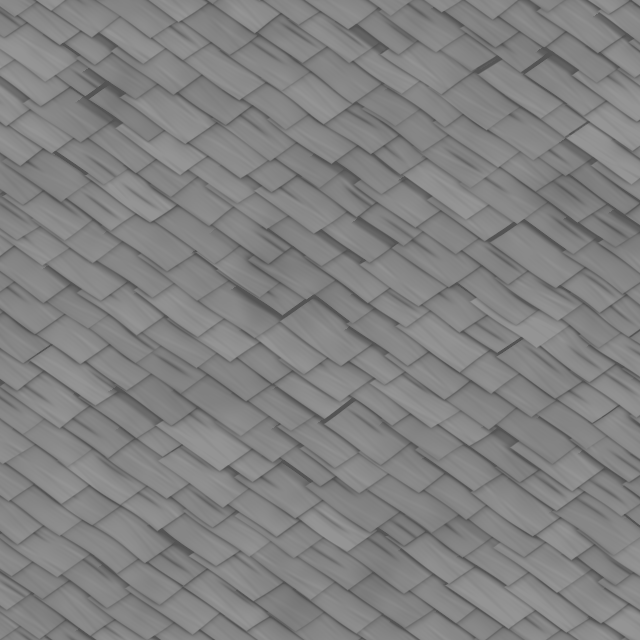
Reproduce this texture procedurally as a Shadertoy shader.

```glsl
// Grey slanted shingles, overlapping and painted with soft brush strokes.
#define ROW_AXIS vec2(12.0, 17.0)  // rows counted across and up
#define COL_AXIS vec2(7.0, -10.0)  // shingles counted across and down
#define BASE_TONE 0.543
#define TONE_SPREAD 0.060
#define STREAK_DEPTH 0.011
#define PATCH_DEPTH 0.024
#define LINE_WIDTH 0.0034
#define SOFT_WIDTH 0.010
#define LONG_SHADOW 0.33
#define SHORT_SHADOW 0.25
#define JITTER 0.34

vec3 hash3(vec2 cell) {
    vec3 q = fract(cell.xyx * vec3(0.1031, 0.1030, 0.0973) + 0.37);
    q += dot(q, q.yzx + 33.33);
    return fract((q.xxy + q.yzz) * q.zyx);
}

// Broad, cloudy variation from layered sines, about -1 to 1.
float clouds(vec2 p) {
    float sum = 0.0, weight = 0.5;
    for (int k = 0; k < 4; k++) {
        p = mat2(0.8, 0.6, -0.6, 0.8) * p * 1.7 + 2.3;
        sum += weight * sin(p.x + 1.3 * sin(p.y)) * cos(p.y * 0.9 + sin(p.x * 0.7));
        weight *= 0.7;
    }
    return sum;
}

// Straight brush hairs running along a shingle.
float streaks(vec2 q, float seed) {
    float sum = 0.0;
    for (int k = 1; k <= 5; k++) {
        float f = float(k);
        sum += sin(q.y * (4.0 + 8.3 * f) + seed * 61.0 * f + 0.5 * sin(q.x * 2.0 + f))
             * sin(q.x * (1.5 + 0.8 * f) + seed * 23.0 * f) / sqrt(f);
    }
    return sum;
}

void mainImage(out vec4 fragColor, in vec2 fragCoord) {
    vec2 p = fragCoord / iResolution.xy;
    float edge = max(0.0014, 0.8 / iResolution.y);

    // Slight hand-drawn wobble, then skewed shingle coordinates.
    vec2 w = p + 0.0016 * vec2(sin(p.y * 31.0 + 2.0 * sin(p.x * 17.0)),
                               sin(p.x * 27.0 + 2.0 * sin(p.y * 19.0)));
    float u = dot(w, COL_AXIS), v = dot(w, ROW_AXIS);
    vec2 toCanvas = 1.0 / vec2(length(COL_AXIS), length(ROW_AXIS));
    float tone = BASE_TONE;

    // Lay the shingles from the lowest row upward, each over the last.
    for (int j = -1; j <= 1; j++) {
        float row = floor(v) + float(j);
        float shifted = u + 0.47 * row + 0.5 * hash3(vec2(row, 71.0)).x;
        for (int i = 1; i >= -1; i--) {
            vec2 cell = vec2(floor(shifted) + float(i), row);
            vec3 place = hash3(cell + 50.0);
            vec3 look = hash3(cell + 137.0);
            vec2 local = vec2(shifted, v) - cell - 0.5 - JITTER * (place.xy - 0.5) * vec2(1.5, 1.0);
            vec2 halfSize = vec2(0.63 + 0.1 * look.x, 0.58 + 0.12 * place.z);

            // Signed distances past the ends (x) and long sides (y).
            vec2 past = (local - halfSize) * toCanvas;
            vec2 before = (-local - halfSize) * toCanvas;
            float outside = max(max(past.x, past.y), max(before.x, before.y));

            // Shadow cast below the long side, with overshoot, and beyond the lower end.
            float below = max(before.y, 0.0), beyond = max(past.x, 0.0);
            float alongSide = smoothstep(0.012, -0.012, max(past.x, before.x));
            float alongEnd = smoothstep(0.004, -0.004, max(past.y, before.y));
            float pressure = mix(0.5, 1.0, look.y)
                           * (0.82 + 0.18 * sin(local.x * 4.0 + look.z * 30.0));
            float sideLine = 0.68 * exp(-pow(below / LINE_WIDTH, 2.0))
                           + 0.32 * exp(-below / SOFT_WIDTH);
            float endLine = 0.75 * exp(-pow(beyond / (LINE_WIDTH * 0.6), 2.0))
                          + 0.25 * exp(-beyond / SOFT_WIDTH);
            tone *= 1.0 - LONG_SHADOW * pressure * sideLine * alongSide;
            tone *= 1.0 - SHORT_SHADOW * mix(0.25, 1.0, look.z) * endLine * alongEnd;

            // Face: own tone, tilted light and brush hairs.
            float tilt = mix(-0.12, 0.22, look.z);
            float hairs = streaks(vec2(local.x, local.y + tilt * local.x), look.x);
            float face = BASE_TONE + TONE_SPREAD * (place.z * look.x - 0.35)
                       + STREAK_DEPTH * hairs * mix(0.5, 1.2, place.z)
                       + 0.022 * local.x * (look.y - 0.3) - 0.018 * local.y;
            face -= 0.075 * pressure * exp(before.y / (LINE_WIDTH * 0.8));
            face -= 0.035 * look.z * exp(past.x / (LINE_WIDTH * 0.5));

            // Some faces carry a tapering stroke part of the way along.
            float stroke = (local.y - 0.5 * (place.x - 0.5)) * toCanvas.y;
            float reach = smoothstep(0.55, 0.1, abs(local.x - place.y + 0.5));
            float cracked = step(0.62, fract(look.y * 7.3));
            face -= 0.11 * cracked * reach * exp(-pow(stroke / (LINE_WIDTH * 0.8), 2.0));
            face -= 0.03 * cracked * reach * smoothstep(0.001, -0.001, stroke) * exp(stroke / SOFT_WIDTH);
            tone = mix(tone, face, smoothstep(edge, -edge, outside));
        }
    }

    // Smudged patches of wear across the whole surface.
    tone += PATCH_DEPTH * clouds(p * 9.0) - 0.045 * smoothstep(0.2, 0.9, clouds(p * 5.0 + 7.0));
    fragColor = vec4(vec3(clamp(tone, 0.33, 0.58)), 1.0);
}
```
